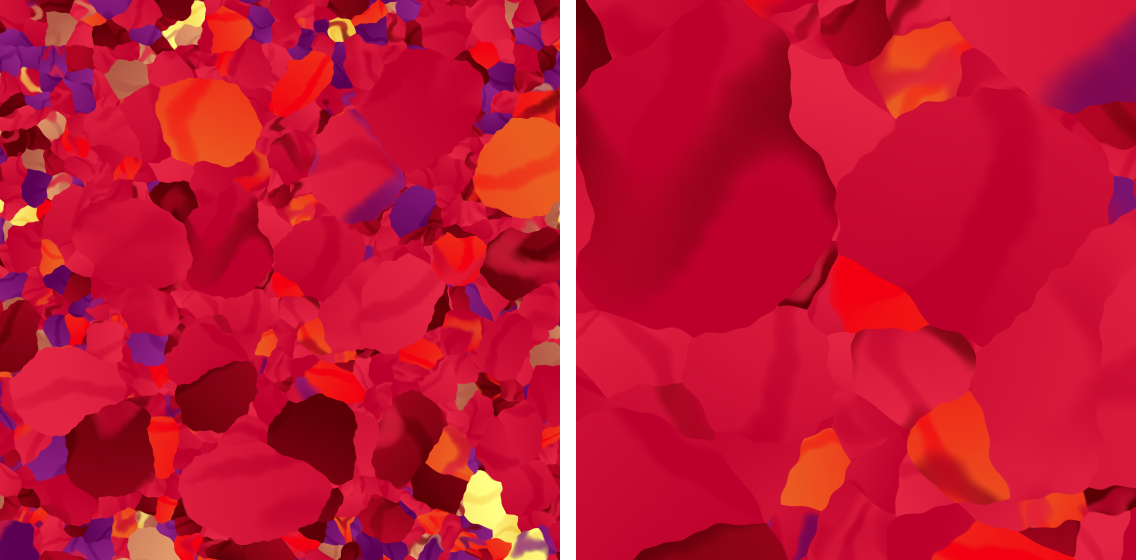
Left: the whole. Right: its middle third, enlarged.
Write a Shadertoy shader that draws this texture.

```glsl
// Crimson mosaic of irregular smudged grains, large in the middle and fine at the rim.

struct Grain {
    vec2 center;
    vec2 local;   // position inside the grain, in grain radii
    vec3 traits;  // random values of the grain
    float score;  // weighted squared distance, smallest wins
};

vec3 hash3(vec3 p) {
    p = fract(p * vec3(0.1031, 0.1030, 0.0973));
    p += dot(p, p.yxz + 33.33);
    return fract((p.xxy + p.yxx) * p.zyx);
}

mat2 rotation(float angle) {
    float c = cos(angle), s = sin(angle);
    return mat2(c, s, -s, c);
}

// 0 in the middle of the canvas, 1 at its border
float rimAmount(vec2 p) {
    vec2 d = abs(p - 0.5);
    float reach = mix(length(d), max(d.x, d.y), 0.6);
    return smoothstep(0.2, 0.5, reach);
}

// Layered sines that roughen the outlines
vec2 wobble(vec2 p) {
    vec2 w = 0.0050 * sin(p.yx * 43.0 + 2.0 * sin(p * 19.0));
    w += 0.0022 * sin(p.yx * 117.0 + 2.0 * sin(p * 71.0));
    return w + 0.0007 * sin(p.yx * 330.0 + p * 190.0);
}

// Keeps the two strongest grains among the cells of one grid
void scatter(vec2 p, float cells, float density, float rimDensity,
             inout Grain best, inout Grain second) {
    vec2 base = floor(p * cells);
    for (int y = -1; y <= 1; y++)
    for (int x = -1; x <= 1; x++) {
        vec2 cell = base + vec2(x, y);
        vec3 place = hash3(vec3(cell + 20.0, cells));
        vec3 traits = hash3(vec3(cell + 90.0, cells + 7.0));
        vec2 center = (cell + 0.12 + 0.76 * place.xy) / cells;
        if (place.z > mix(density, rimDensity, rimAmount(center))) continue;

        float radius = mix(0.42, 0.68, traits.z) / cells;
        float stretch = mix(0.8, 1.25, fract(traits.x * 17.0));
        vec2 q = rotation(traits.y * 6.283) * (p - center);
        q *= vec2(stretch, 1.0 / stretch);
        Grain g = Grain(center, q / radius, traits, dot(q, q) - radius * radius);
        if (g.score < best.score) {
            second = best;
            best = g;
        } else if (g.score < second.score) {
            second = g;
        }
    }
}

// Picks a colour family by chance, and a tone inside that family
vec3 pigment(float chance, float tone, float rim) {
    float yellow = 0.035 * rim * rim;
    float tan_ = yellow + 0.09 * rim * rim;
    float orange = tan_ + 0.10;
    float purple = orange + mix(0.06, 0.19, rim);
    float dark = purple + 0.18;
    if (chance < yellow) return mix(vec3(0.95, 0.76, 0.25), vec3(1.0, 1.0, 0.52), tone);
    if (chance < tan_)   return mix(vec3(0.70, 0.36, 0.28), vec3(0.88, 0.60, 0.42), tone);
    if (chance < orange) return mix(vec3(0.95, 0.00, 0.07), vec3(0.92, 0.36, 0.13), tone);
    if (chance < purple) return mix(vec3(0.36, 0.00, 0.33), vec3(0.56, 0.13, 0.52), tone);
    if (chance < dark)   return mix(vec3(0.36, 0.00, 0.02), vec3(0.70, 0.02, 0.14), tone);
    return mix(vec3(0.74, 0.00, 0.17), vec3(0.89, 0.14, 0.26), tone);
}

// Soft gradient, faint crease and an occasional smear of another pigment
vec3 grainColor(Grain g) {
    vec2 q = g.local;
    float rim = rimAmount(g.center);
    float phase = g.traits.x * 40.0;
    float crease = sin(q.y * 3.0 + 0.7 * sin(q.x * 2.0 + phase) + phase);
    float tone = fract(g.traits.y * 13.0) + 0.22 * q.x;
    tone -= 0.35 * smoothstep(0.75, 1.0, crease);
    vec3 color = pigment(g.traits.x, clamp(tone, 0.0, 1.0), rim);

    float smear = sin(q.x * 2.6 + 1.3 * sin(q.y * 3.1 + phase) + phase * 1.7);
    float smeared = step(0.6, fract(g.traits.z * 29.0));
    float otherTone = clamp(0.5 + 0.4 * crease, 0.0, 1.0);
    vec3 other = pigment(fract(g.traits.z * 57.0), otherTone, rim);
    return mix(color, other, 0.75 * smeared * smoothstep(0.15, 1.0, smear));
}

void mainImage(out vec4 fragColor, in vec2 fragCoord) {
    vec2 p = fragCoord / iResolution.xy;
    p += wobble(p);

    Grain best = Grain(vec2(0.0), vec2(0.0), vec3(0.0), 1e3);
    Grain second = best;
    scatter(p, 6.0, 0.88, 0.02, best, second);
    scatter(p, 12.0, 0.75, 0.45, best, second);
    scatter(p, 25.0, 1.0, 1.0, best, second);

    // Distance to the shared border gives a crisp, smooth edge
    float span = max(length(best.center - second.center), 1e-4);
    float border = (second.score - best.score) / (2.0 * span);
    float pixel = 0.8 / iResolution.y;
    vec3 color = mix(grainColor(second), grainColor(best), smoothstep(-pixel, pixel, border));
    fragColor = vec4(color, 1.0);
}
```
